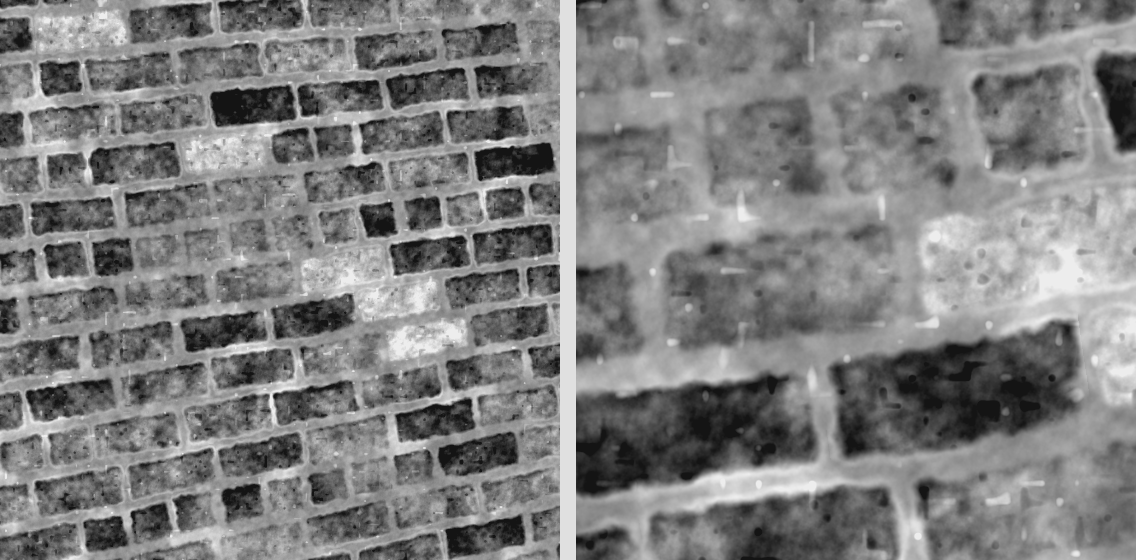
Left, the full canvas; right, a detail of the centre.
Reproduce this texture procedurally as a three.js fragment shader.

```glsl
// Weathered grey brick wall seen at a slant: courses rise to the right and converge.
// Each course is cut into stretchers, every sixth one mostly into headers;
// rounded boxes form the bricks, layered noise adds grain, soot, lime and wear.
varying vec2 vUv;

float hash(vec2 p) {
  return fract(sin(dot(p, vec2(127.1, 311.7))) * 43758.5453);
}

float noise(vec2 p) {
  vec2 i = floor(p);
  vec2 f = fract(p);
  f = f * f * (3.0 - 2.0 * f);
  return mix(mix(hash(i), hash(i + vec2(1.0, 0.0)), f.x),
             mix(hash(i + vec2(0.0, 1.0)), hash(i + 1.0), f.x), f.y);
}

float fbm(vec2 p) {
  float sum = 0.0;
  float amp = 0.533;
  for (int i = 0; i < 4; i++) {
    sum += amp * noise(p);
    p = mat2(1.6, 1.2, -1.2, 1.6) * p + 7.3;
    amp *= 0.5;
  }
  return sum;
}

float roundBox(vec2 p, vec2 halfSize, float radius) {
  vec2 d = abs(p) - halfSize + radius;
  return length(max(d, 0.0)) + min(max(d.x, d.y), 0.0) - radius;
}

void main() {
  // Wall position from the top left, slightly warped by hand laying
  vec2 wall = vec2(vUv.x, 1.0 - vUv.y);
  vec2 q = wall + 0.008 * (vec2(noise(wall * 9.0), noise(wall * 9.0 + 40.0)) - 0.5);

  // Courses: converging lines, closer together on the right
  float course = (q.y - 0.065 + 0.0755 * q.x) / (0.0839 - 0.0116 * q.x) + 0.5;
  float row = floor(course);
  float y = fract(course) - 0.5;

  // Bricks along the course, with leaning joints and staggered starts
  float along = q.x - 0.011 * y;
  along *= 5.9 + 0.45 * along;
  along += mix(-0.3, 0.08, mod(row, 2.0)) + 0.12 * (hash(vec2(row, 3.0)) - 0.5);

  // Split a cell into two headers: often in header courses, seldom elsewhere
  float headerCourse = 1.0 - step(0.5, abs(mod(row, 6.0) - 5.0));
  float splitChance = mix(0.1, 0.88, headerCourse);
  float parts = 1.0 + step(hash(vec2(floor(along), row) + 11.0), splitChance);
  along *= parts;
  vec2 id = vec2(floor(along), row) + 37.0 * parts;

  // Brick outline in units of the course height
  vec2 p = vec2((fract(along) - 0.5) * 1.95 / parts, y);
  vec2 halfSize = vec2(0.975 / parts - 0.07 - 0.05 * hash(id + 2.0),
                       0.345 + 0.04 * hash(id + 5.0));
  p.x += 0.05 * (hash(id + 8.0) - 0.5);
  float d = roundBox(p, halfSize, 0.07);
  d += 0.13 * (fbm(wall * 45.0) - 0.5) + 0.04 * (noise(wall * 130.0) - 0.5);

  // Shared surface grain
  float mottle = fbm(wall * 32.0 + 20.0) - 0.5;
  float grain = fbm(wall * 110.0 + 60.0) - 0.5;
  float patchy = fbm(wall * 8.0 + 5.0);

  // Mortar with pale lime streaks
  float mortar = 0.585 + 0.18 * mottle + 0.22 * grain;
  mortar += 0.2 * smoothstep(0.52, 0.75, fbm(wall * 14.0 + 90.0));

  // Brick face: own tone, soot blotches and a few whitewashed ones
  float kind = hash(id);
  float pale = step(0.95, kind);
  float brick = mix(0.27, 0.55, hash(id + 17.0));
  brick -= 0.1 * (1.0 - smoothstep(0.05, 0.16, kind));
  brick = mix(brick, 0.79, pale);
  brick += 0.55 * mottle + 0.48 * grain;
  brick -= 0.14 * smoothstep(0.5, 0.72, fbm(wall * 17.0 + 33.0)) * (1.0 - pale);

  // Lime bloom on some faces
  float bloom = smoothstep(0.54, 0.72, fbm(wall * 12.0 + 70.0));
  brick = mix(brick, 0.7 + 0.6 * grain, 0.65 * bloom * step(0.4, kind));

  // Shadow under the upper edge and at the left end
  float rim = 1.0 - smoothstep(0.0, 0.14, abs(d + 0.03));
  float upper = 1.0 - smoothstep(-0.3, -0.12, p.y);
  float leftEnd = 1.0 - smoothstep(0.0, 0.15, p.x + halfSize.x);
  brick -= rim * (0.16 * upper + 0.08 * leftEnd) * (1.0 - pale);

  // Smeared mortar hides part of the worn bricks
  float cover = 1.0 - smoothstep(-0.05, 0.05, d);
  float worn = smoothstep(0.3, 0.52, patchy + 0.25 * (hash(id + 23.0) - 0.4));
  cover *= mix(mix(0.5, 1.0, worn), 1.0, pale);
  float tone = mix(mortar, brick, cover);

  // Bright lower lip of the joint, dark pits and white flecks
  float lip = (1.0 - smoothstep(0.0, 0.06, abs(d - 0.05))) * smoothstep(0.45, 0.65, patchy);
  tone += 0.1 * lip;
  tone -= 0.2 * smoothstep(0.78, 0.95, noise(wall * 120.0 + 15.0)) * cover;
  tone += 0.22 * smoothstep(0.86, 0.98, noise(wall * 95.0 + 50.0));

  gl_FragColor = vec4(vec3(clamp(tone, 0.08, 0.93)), 1.0);
}
```
